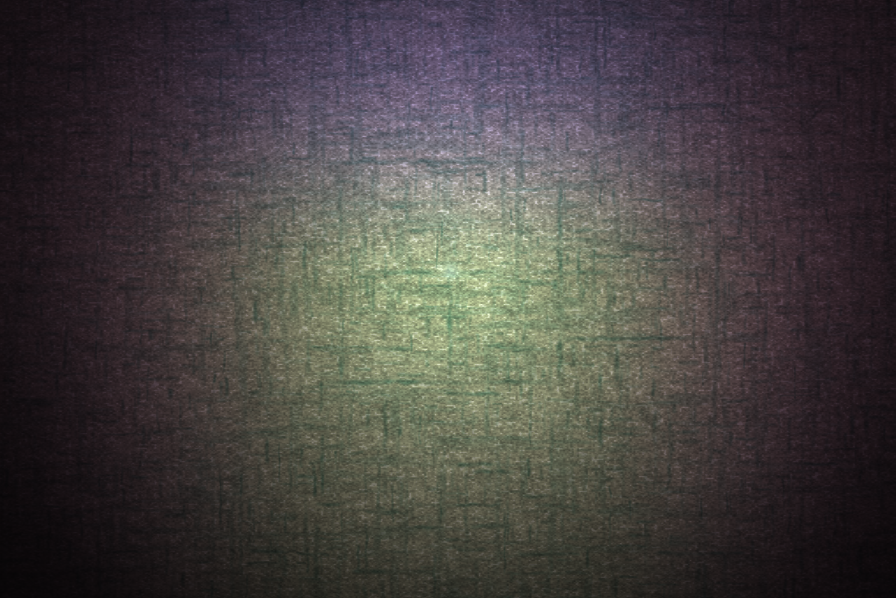
Reproduce this texture procedurally as a Shadertoy shader.

```glsl
float hash(vec2 p) {
    return fract(sin(dot(p, vec2(127.1, 311.7))) * 43758.5453);
}

float noise(vec2 p) {
    vec2 cell = floor(p);
    vec2 f = fract(p);
    f = f * f * (3.0 - 2.0 * f);
    float low = mix(hash(cell), hash(cell + vec2(1, 0)), f.x);
    float high = mix(hash(cell + vec2(0, 1)), hash(cell + vec2(1, 1)), f.x);
    return mix(low, high, f.y);
}

// Soft upright bar around the origin
float bar(vec2 p, float halfWidth, float halfLength) {
    float across = 1.0 - smoothstep(0.0, halfWidth * 1.9, abs(p.x));
    float along = 1.0 - smoothstep(halfLength * 0.65, halfLength, abs(p.y));
    return across * along;
}

// Upright bar whose strength comes and goes along its length
float brokenBar(vec2 p, float halfWidth, float halfLength, float seed) {
    float wear = smoothstep(0.15, 0.75, noise(vec2(seed, p.y * 24.0 + seed)));
    return bar(p, halfWidth, halfLength) * mix(0.3, 1.0, wear);
}

// One random upright thread per staggered cell
float scatteredThreads(vec2 p, vec2 cellSize, float density, float seed) {
    float column = floor(p.x / cellSize.x);
    p.y += hash(vec2(column, seed)) * cellSize.y;
    vec2 id = vec2(column, floor(p.y / cellSize.y));
    vec2 local = p - (id + 0.5) * cellSize;
    vec2 key = id + seed;
    local.x -= (hash(key + 3.7) - 0.5) * cellSize.x * 0.6;
    float halfLength = cellSize.y * mix(0.15, 0.48, hash(key + 8.3));
    float present = step(hash(key), density) * mix(0.3, 1.0, hash(key + 5.1));
    return present * bar(local, mix(0.0018, 0.0042, hash(key + 9.2)), halfLength);
}

// Threads running one way: random layers and fine fibres
float weave(vec2 p, float seed) {
    float threads = 0.0;
    for (int i = 0; i < 4; i++) {
        float layer = float(i);
        vec2 cellSize = vec2(0.024, 0.055) * (1.0 + 0.55 * layer);
        float t = scatteredThreads(p, cellSize, 0.42, seed + 17.0 * layer);
        threads = max(threads, t * 0.85);
    }
    float fibres = noise(p * vec2(130.0, 10.0) + seed);
    return max(threads, 0.5 * smoothstep(0.5, 0.95, fibres));
}

// Worn square lattice of long threads round the light
float lattice(vec2 p) {
    float threads = 0.0;
    for (int i = -1; i <= 1; i++) {
        float step1 = float(i);
        vec2 offset = vec2(step1 * 0.184, 0.0);
        threads = max(threads, brokenBar(p - offset, 0.0042, 0.22, 4.0 + step1));
        threads = max(threads, brokenBar(p.yx - offset, 0.0042, 0.24, 14.0 + step1));
    }
    return threads;
}

// Long threads outside the lattice
float outerThreads(vec2 p) {
    float t = brokenBar(p - vec2(0.45, 0.06), 0.0045, 0.19, 21.0);
    t = max(t, brokenBar(p - vec2(0.255, -0.18), 0.004, 0.12, 22.0));
    t = max(t, brokenBar(p - vec2(0.31, 0.07), 0.0035, 0.10, 23.0));
    t = max(t, brokenBar(p - vec2(-0.105, -0.23), 0.004, 0.13, 24.0));
    t = max(t, brokenBar(p - vec2(0.065, -0.16), 0.004, 0.11, 25.0));
    t = max(t, brokenBar(p.yx - vec2(-0.066, 0.33), 0.004, 0.18, 26.0));
    return max(t, brokenBar(p.yx - vec2(0.115, 0.26), 0.004, 0.13, 27.0));
}

vec3 glow(vec2 p, vec2 centre) {
    vec2 d = p - centre;
    float r2 = dot(d, d);
    float light = 0.058 + 0.53 * exp(-4.7 * r2) + 0.075 * exp(-40.0 * r2);
    light -= 0.035 * smoothstep(0.45, 0.85, length(d)) * smoothstep(0.3, -0.5, p.y);
    vec3 olive = mix(vec3(1.05, 1.0, 0.84), vec3(0.99, 1.07, 0.80), exp(-9.0 * r2));
    vec3 violet = vec3(1.05, 0.90, 1.22);
    vec3 plum = vec3(1.30, 0.88, 1.10);
    vec3 tint = mix(olive, violet, smoothstep(0.0, 0.46, p.y));
    tint = mix(tint, plum, smoothstep(0.2, 0.72, abs(p.x)) * 0.9);
    return light * tint * (1.0 + 0.18 * p.x);
}

void mainImage(out vec4 fragColor, in vec2 fragCoord) {
    vec2 p = (fragCoord - 0.5 * iResolution.xy) / iResolution.y;
    vec2 centre = vec2(0.004, 0.045);
    vec3 color = glow(p, centre);

    // Ragged cloth threads
    vec2 wobble = (vec2(noise(p * 70.0), noise(p * 70.0 + 31.0)) - 0.5) * 0.004;
    vec2 q = p + wobble;
    float threads = max(weave(q, 2.0), weave(q.yx, 71.0));
    threads = max(threads, 0.9 * lattice(q - centre));
    threads = max(threads, 0.85 * outerThreads(q));
    threads *= 0.4 + 0.6 * noise(p * 90.0 + 9.0);
    color *= mix(vec3(1.07), vec3(0.52, 0.74, 0.74), threads);

    // Paper grain and pale flecks
    float grain = noise(p * vec2(190.0, 320.0));
    float fine = noise(p * vec2(340.0, 430.0) + 57.0);
    float mottling = noise(p * vec2(28.0, 50.0) + 13.0);
    color *= 1.0 + 0.26 * (grain - 0.5) + 0.28 * (fine - 0.5) + 0.12 * (mottling - 0.5);
    float fleck = smoothstep(0.72, 0.95, grain) * (1.0 - threads);
    color += vec3(0.11, 0.10, 0.15) * fleck * dot(color, vec3(0.5));

    // Bluish spark where the central threads cross
    vec2 spark = p - centre;
    color += vec3(0.08, 0.12, 0.16) * exp(-6000.0 * dot(spark, spark));

    fragColor = vec4(clamp(color, 0.0, 1.0), 1.0);
}
```
